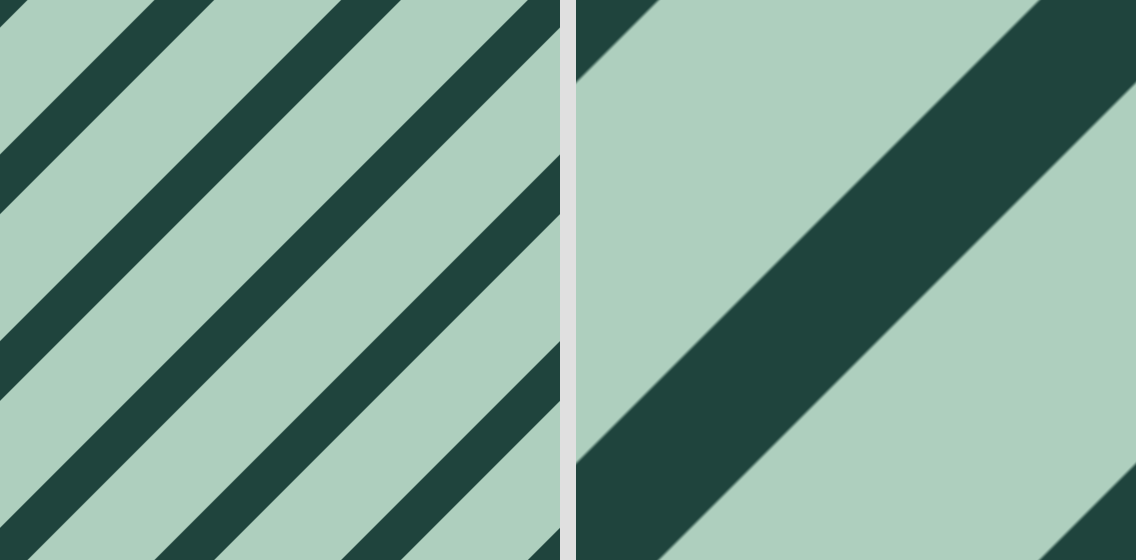
Left: the whole. Right: its middle third, enlarged.
A three.js fragment shader for this pattern:

```glsl
#define REPEATS 3.0
#define BAND_WIDTH 0.32
#define BAND_SHIFT -0.0125
#define EDGE_SOFTNESS 0.006
#define MINT vec3(0.682, 0.812, 0.745)
#define PINE vec3(0.122, 0.267, 0.239)

varying vec2 vUv;

// Distance to the nearest band centre, in periods
float bandDistance(vec2 p) {
  float phase = (p.x - p.y) * REPEATS - BAND_SHIFT;
  return abs(fract(phase + 0.5) - 0.5);
}

void main() {
  // Signed distance to the band edge, negative inside
  float edge = bandDistance(vUv) - 0.5 * BAND_WIDTH;
  float ground = smoothstep(-EDGE_SOFTNESS, EDGE_SOFTNESS, edge);
  gl_FragColor = vec4(mix(PINE, MINT, ground), 1.0);
}
```
